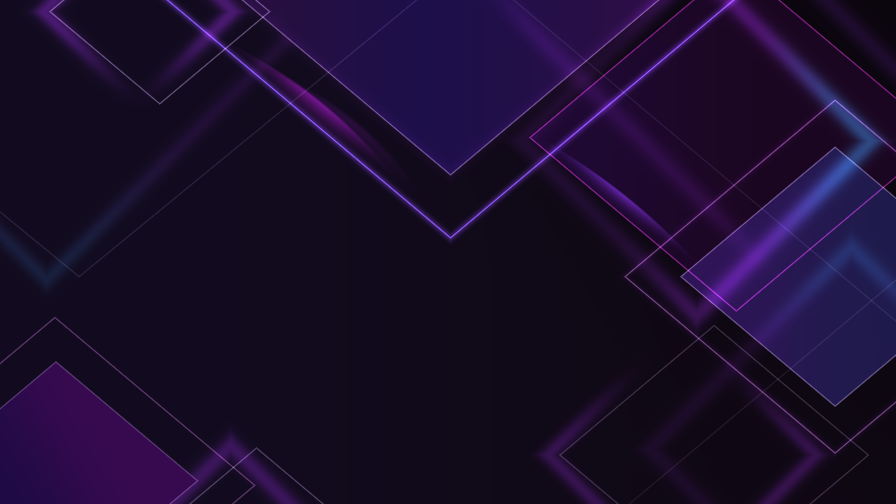
Give the GLSL for this background, as a Shadertoy shader.

```glsl
// Dark violet backdrop of overlapping diamonds: gradient fills, hairline outlines,
// blurred neon bands and two lens-shaped flares. Every diamond is a signed
// distance; fills are mixed in and light is added. Unit: canvas height.

float diamond(vec2 p, vec2 center, float halfHeight, float slope) {
    vec2 q = abs(p - center);
    return (q.x * slope + q.y - halfHeight) / sqrt(1.0 + slope * slope);
}

float fill(float d) {
    float px = 1.0 / iResolution.y;
    return smoothstep(px, -px, d);
}

float hairline(float d) {
    float px = 1.0 / iResolution.y;
    return clamp((0.0012 + 0.5 * px - abs(d)) / px, 0.0, 1.0);
}

float glow(float d, float width) {
    return exp(-d * d / (width * width));
}

// Thin lens along the falling diagonal, brightest at its upper edge
float lens(vec2 p, vec2 center, float halfLength, float width) {
    vec2 q = p - center;
    float along = dot(q, vec2(0.78, -0.62)) / halfLength;
    float across = dot(q, vec2(0.62, 0.78)) / width;
    float rim = max(1.0 - along * along, 0.001);
    float ramp = clamp(0.5 + 0.5 * across / rim, 0.0, 1.0);
    return smoothstep(0.0, 0.25, rim - abs(across)) * ramp * ramp * exp(-3.0 * along * along);
}

void mainImage(out vec4 fragColor, in vec2 fragCoord) {
    vec2 p = fragCoord / iResolution.y;
    const float SLOPE = 0.84;
    vec3 purple = vec3(0.27, 0.07, 0.40);
    vec3 teal = vec3(0.08, 0.27, 0.40);
    vec3 silver = vec3(0.36, 0.31, 0.40);

    // Backdrop: bluish at the left, nearly black at the upper right
    vec3 col = mix(vec3(0.072, 0.045, 0.125), vec3(0.060, 0.033, 0.080), smoothstep(0.2, 1.5, p.x));
    col *= 1.0 - 0.3 * smoothstep(1.4, 2.6, p.x + p.y);

    // Soft bands behind the fills
    float band = glow(diamond(p, vec2(0.093, 1.144), 0.7, 1.0), 0.016);
    col += band * mix(teal * 0.28, purple * 0.22, smoothstep(0.45, 0.75, p.y));
    band = glow(diamond(p, vec2(0.275, 0.977), 0.188, 1.0), 0.016);
    col += band * purple * 0.8 * smoothstep(0.78, 0.97, p.y);
    band = glow(diamond(p, vec2(0.458, -0.084), 0.2, 1.0), 0.018);
    col += band * purple * 0.6;
    band = glow(diamond(p, vec2(1.354, 0.097), 0.266, 1.0), 0.016);
    col += band * purple * 0.55 * smoothstep(0.30, 0.10, p.y);

    // Large blue diamond hanging from the top
    float d = diamond(p, vec2(0.894, 1.153), 0.5, SLOPE);
    vec3 paint = mix(vec3(0.115, 0.060, 0.29), vec3(0.17, 0.055, 0.27), smoothstep(0.85, 1.3, p.x));
    paint = mix(paint, vec3(0.15, 0.06, 0.25), smoothstep(0.85, 0.5, p.x));
    col = mix(col, paint, fill(d));
    col += silver * 0.9 * hairline(d) + purple * 0.12 * glow(d, 0.012);

    // Dark plum diamond with a pink outline
    float plum = diamond(p, vec2(1.461, 0.727), 0.344, SLOPE);
    paint = mix(vec3(0.12, 0.035, 0.20), vec3(0.105, 0.025, 0.13), smoothstep(1.1, 1.55, p.x));
    col = mix(col, paint, fill(plum));

    // Violet diamond at the lower left
    d = diamond(p, vec2(0.111, 0.046), 0.236, SLOPE);
    paint = mix(vec3(0.12, 0.04, 0.27), vec3(0.215, 0.04, 0.31), smoothstep(0.0, 0.3, p.x + p.y * 0.6));
    col = mix(col, paint, fill(d));
    col += silver * 0.6 * hairline(d);

    // Indigo diamond at the right, partly translucent
    d = diamond(p, vec2(1.657, 0.451), 0.257, SLOPE);
    paint = mix(vec3(0.19, 0.085, 0.36), vec3(0.13, 0.11, 0.32), smoothstep(1.4, 1.75, p.x));
    col = mix(col, paint, 0.92 * fill(d));
    col += silver * 0.9 * hairline(d);

    // Neon bands in front, turning teal toward the right corner
    band = glow(diamond(p, vec2(1.382, 0.72), 0.347, 1.0), 0.019);
    paint = mix(purple * 0.75, teal, smoothstep(1.48, 1.72, p.x));
    col += band * paint * mix(0.35, 0.95, smoothstep(1.2, 1.45, p.x));
    band = glow(diamond(p, vec2(1.69, 0.109), 0.4, 1.0), 0.018);
    col += band * mix(purple * 0.2, teal * 0.35, smoothstep(0.3, 0.5, p.y));
    band = glow((p.x + p.y - 1.995) * 0.707, 0.02);
    col += band * purple * 0.28 * smoothstep(0.9, 1.1, p.x) * smoothstep(1.55, 1.4, p.x);
    band = glow((p.x + p.y - 2.64) * 0.707, 0.02);
    col += band * purple * 0.3;

    // Lens flares beside the diagonals
    col += vec3(0.42, 0.04, 0.48) * lens(p, vec2(0.615, 0.785), 0.22, 0.026);
    col += vec3(0.12, 0.015, 0.16) * lens(p, vec2(0.67, 0.735), 0.24, 0.045);
    col += vec3(0.34, 0.13, 0.60) * lens(p, vec2(1.227, 0.602), 0.21, 0.018);

    // Bright outlines
    d = diamond(p, vec2(0.894, 1.228), 0.7, SLOPE);
    col += vec3(0.33, 0.23, 0.58) * hairline(d) + vec3(0.16, 0.08, 0.30) * glow(d, 0.007);
    col += vec3(0.45, 0.10, 0.42) * hairline(plum);
    d = diamond(p, vec2(1.657, 0.451), 0.35, SLOPE);
    col += vec3(0.36, 0.23, 0.37) * hairline(d) + purple * 0.15 * glow(d, 0.007);
    d = diamond(p, vec2(0.109, 0.037), 0.333, SLOPE);
    col += vec3(0.30, 0.18, 0.30) * hairline(d);

    // Faint outlines and long diagonals
    col += silver * 0.9 * hairline(diamond(p, vec2(0.317, 0.977), 0.183, SLOPE));
    col += silver * 0.7 * hairline(diamond(p, vec2(0.509, -0.089), 0.2, SLOPE));
    col += silver * 0.5 * hairline(diamond(p, vec2(1.417, 0.097), 0.257, SLOPE));
    col += silver * 0.28 * hairline(diamond(p, vec2(0.157, 1.151), 0.7, 0.82));
    col += silver * 0.22 * hairline((SLOPE * p.x + p.y - 1.856) / 1.306);
    col += silver * 0.22 * hairline((p.y - SLOPE * p.x + 1.049) / 1.306);

    fragColor = vec4(col, 1.0);
}
```
